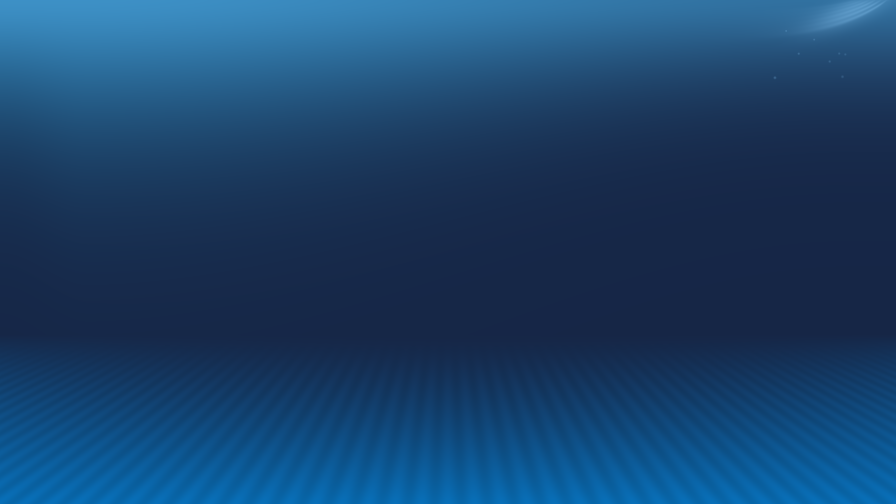
A Shadertoy shader for this background:

```glsl
// Dark blue stage: soft light from above, a striped glowing floor and a corner flare.
#define DEEP vec3(0.086, 0.150, 0.276)
#define SKY vec3(0.240, 0.565, 0.775)
#define FLOOR_BLUE vec3(0.030, 0.420, 0.695)
#define FLARE vec3(0.50, 0.74, 0.92)
#define HORIZON 0.335
#define VANISH_HEIGHT 0.65
#define STRIPE_SPACING 0.081
#define STRIPE_STRENGTH 0.045
#define STRANDS 6
#define SPARKLES 8

// Sine-free hash of one number to two values in 0..1
vec2 hash21(float n) {
    vec3 h = fract(vec3(n) * vec3(0.1031, 0.1030, 0.0973));
    h += dot(h, h.yzx + 33.33);
    return fract((h.xx + h.yz) * h.zy);
}

// Overhead light: strongest and deepest on the left
float overheadLight(vec2 uv) {
    float toRight = smoothstep(0.08, 0.95, uv.x);
    float reach = mix(0.26, 0.15, toRight) - 0.03 * smoothstep(0.1, 0.0, uv.x);
    float peak = mix(1.0, 0.70, toRight);
    return peak * exp(-pow((1.0 - uv.y) / reach, 1.5));
}

// Floor brightness: rises toward the viewer, earlier at the sides
float floorLight(vec2 uv) {
    float depth = clamp((HORIZON - uv.y) / HORIZON, 0.0, 1.0);
    float side = abs(uv.x - 0.5) * 2.0;
    return pow(depth, mix(1.3, 0.82, side * side));
}

// Floor stripes fanning out from a vanishing point
float floorStripes(vec2 p, float centerX) {
    float lane = (p.x - centerX) / (VANISH_HEIGHT - p.y);
    return cos(6.2832 * lane / STRIPE_SPACING);
}

// Flare strands; q runs leftward and downward from the upper right corner
float flare(vec2 q) {
    vec2 c = q - vec2(0.085, 0.022);
    vec2 along = vec2(0.92, 0.39);
    vec2 r = vec2(dot(c, along), dot(c, vec2(-along.y, along.x)));
    float light = 0.38 * exp(-dot(r / vec2(0.085, 0.024), r / vec2(0.085, 0.024)));
    for (int i = 0; i < STRANDS; i++) {
        float f = float(i) / float(STRANDS - 1);
        float x = q.x - mix(0.018, 0.075, f);
        float curve = mix(0.080, 0.030, f) * (1.0 - exp(-max(x, 0.0) / 0.11));
        float width = 0.0022 + 0.022 * max(x, 0.0);
        float fade = smoothstep(-0.01, 0.02, x) * exp(-pow(q.x / 0.17, 2.0));
        float offset = (q.y - curve) / width;
        light += mix(0.30, 0.13, f) * fade * exp(-offset * offset);
    }
    return light;
}

// Small scattered dots below the flare
float sparkles(vec2 q) {
    float light = 0.0;
    for (int i = 0; i < SPARKLES; i++) {
        vec2 h = hash21(float(i) + 17.0);
        vec2 center = vec2(0.05, 0.04) + h * vec2(0.25, 0.12);
        float radius = 0.0016 + 0.0012 * h.y;
        light += (0.15 + 0.2 * h.x) * smoothstep(radius * 1.6, 0.0, length(q - center));
    }
    return light;
}

void mainImage(out vec4 fragColor, in vec2 fragCoord) {
    vec2 uv = fragCoord / iResolution.xy;
    vec2 p = fragCoord / iResolution.y;
    float aspect = iResolution.x / iResolution.y;

    // Backdrop, with a cooler middle tone on the left
    float light = overheadLight(uv);
    vec3 color = mix(DEEP, SKY, light);
    color.r -= 0.09 * light * (1.0 - light) * (1.0 - uv.x);

    // Floor
    float ground = floorLight(uv);
    color = mix(color, FLOOR_BLUE, ground);
    float stripeFade = smoothstep(HORIZON, HORIZON - 0.12, uv.y);
    color *= 1.0 + STRIPE_STRENGTH * stripeFade * floorStripes(p, 0.5 * aspect);

    // Corner flare
    vec2 q = vec2(aspect, 1.0) - p;
    float shine = clamp(flare(q) + sparkles(q), 0.0, 1.0);
    color = mix(color, FLARE, shine);

    fragColor = vec4(clamp(color, 0.0, 1.0), 1.0);
}
```
